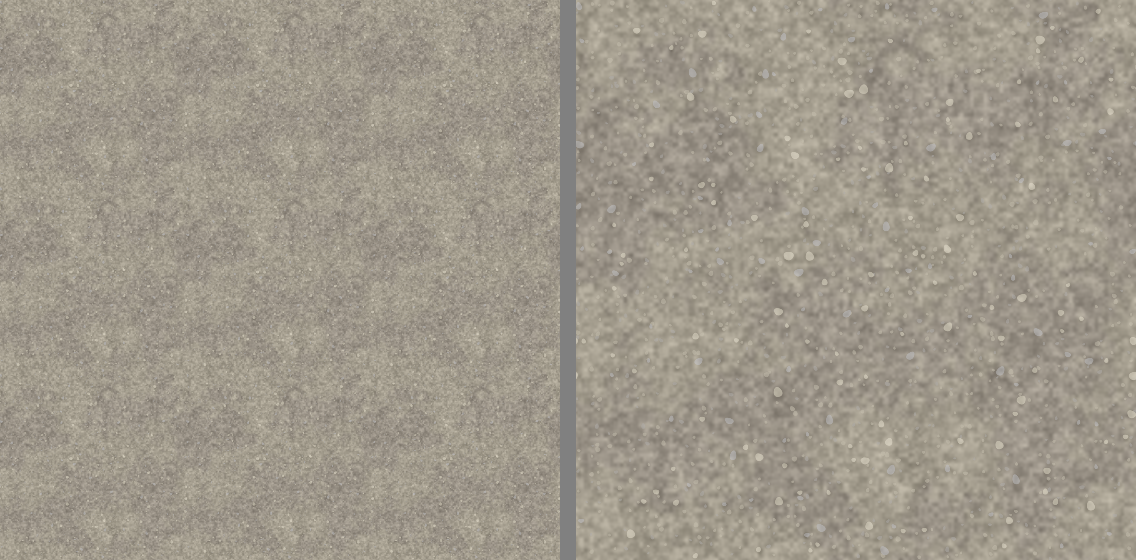
Left: the whole. Right: its middle third, enlarged.
Reproduce this texture procedurally as a WebGL 1 fragment shader.

```glsl
precision highp float;
uniform vec2 u_resolution;

#define REPEATS 3.0
#define PATCH_CONTRAST 0.036
#define MOTTLE_CONTRAST 0.066
#define GRAIN_CONTRAST 0.125
#define STONE_CELLS 26.0
#define STONE_SHARE 0.34
#define FLECK_CELLS 60.0
#define FLECK_SHARE 0.34

const vec3 SAND = vec3(0.628, 0.602, 0.543);
const vec3 TONE_TINT = vec3(1.0, 0.98, 0.94);
const vec3 GREY_SHIFT = vec3(-0.006, -0.010, 0.004);
const vec3 CREAM_STONE = vec3(0.78, 0.755, 0.69);
const vec3 GREY_STONE = vec3(0.69, 0.68, 0.67);

vec3 hash3(vec2 cell, float seed) {
  vec3 q = fract(cell.xyx * vec3(0.1031, 0.1030, 0.0973) + seed * 0.137);
  q += dot(q, q.yxz + 33.33);
  return fract((q.xxy + q.yzz) * q.zyx);
}

// Value noise that wraps after "cells" lattice steps
float noise(vec2 tile, float cells, float seed) {
  vec2 p = tile * cells;
  vec2 i = floor(p);
  vec2 f = fract(p);
  f = f * f * (3.0 - 2.0 * f);
  vec2 lo = mod(i, cells);
  vec2 hi = mod(i + 1.0, cells);
  float bottom = mix(hash3(lo, seed).x, hash3(vec2(hi.x, lo.y), seed).x, f.x);
  float top = mix(hash3(vec2(lo.x, hi.y), seed).x, hash3(hi, seed).x, f.x);
  return mix(bottom, top, f.y) - 0.5;
}

// Scattered uneven pebbles: x = cover, y = shadow, z = colour choice
vec3 pebbles(vec2 tile, float cells, float share, vec2 radii, float seed, float pixel) {
  vec2 p = tile * cells;
  vec2 home = floor(p);
  vec3 result = vec3(0.0);
  for (int y = -1; y <= 1; y++) {
    for (int x = -1; x <= 1; x++) {
      vec2 cell = home + vec2(float(x), float(y));
      vec2 wrapped = mod(cell, cells);
      vec3 place = hash3(wrapped, seed);
      vec3 form = hash3(wrapped, seed + 3.0);
      float present = step(place.z, share);
      vec2 d = (p - cell - 0.1 - 0.8 * place.xy) / cells;

      // Turned ellipse with a slightly uneven outline
      float turn = 6.2832 * form.x;
      float c = cos(turn);
      float s = sin(turn);
      vec2 e = vec2(c * d.x + s * d.y, c * d.y - s * d.x);
      e.y *= 1.05 + 0.5 * form.y;
      float outline = 1.0 + 0.06 * sin(3.0 * atan(e.y, e.x + 0.00001) + turn);
      float radius = mix(radii.x, radii.y, form.z * form.z) * outline;
      float cover = present * (1.0 - smoothstep(-0.5, 0.5, (length(e) - radius) / pixel));

      vec2 below = d + vec2(-0.2, 0.4) * radius;
      float shadow = present * (1.0 - smoothstep(0.8, 1.8, length(below) / radius));
      result.z = mix(result.z, form.y, step(result.x, cover));
      result.x = max(result.x, cover);
      result.y = max(result.y, shadow);
    }
  }
  return result;
}

void main() {
  vec2 tile = fract(gl_FragCoord.xy / u_resolution * REPEATS);
  float pixel = REPEATS / min(u_resolution.x, u_resolution.y);

  // Faint worn patches, mottling and crisp sandy grain
  float patches = noise(tile, 5.0, 1.0) + 0.9 * noise(tile, 11.0, 2.0);
  float mottle = 0.6 * noise(tile, 21.0, 3.0) + 0.8 * noise(tile, 39.0, 4.0) + noise(tile, 70.0, 7.0);
  float grain = noise(tile, 112.0, 5.0) + 0.5 * noise(tile, 171.0, 6.0);
  float tone = PATCH_CONTRAST * patches + MOTTLE_CONTRAST * mottle + GRAIN_CONTRAST * grain;
  vec3 color = SAND + tone * TONE_TINT;
  color += GREY_SHIFT * smoothstep(0.15, -0.4, patches + 0.5 * mottle);

  // Tiny flecks, then larger pale stones with a soft contact shadow
  vec3 fleck = pebbles(tile, FLECK_CELLS, FLECK_SHARE, vec2(0.0025, 0.005), 11.0, pixel);
  vec3 stone = pebbles(tile, STONE_CELLS, STONE_SHARE, vec2(0.004, 0.0092), 21.0, pixel);
  color -= 0.018 * fleck.y + 0.035 * stone.y;
  vec3 fleckColor = mix(CREAM_STONE, GREY_STONE, step(0.6, fleck.z));
  vec3 stoneColor = mix(CREAM_STONE, GREY_STONE, step(0.55, stone.z));
  color = mix(color, fleckColor, 0.5 * fleck.x);
  color = mix(color, stoneColor + 0.5 * tone, 0.85 * stone.x);

  gl_FragColor = vec4(clamp(color, 0.0, 1.0), 1.0);
}
```
